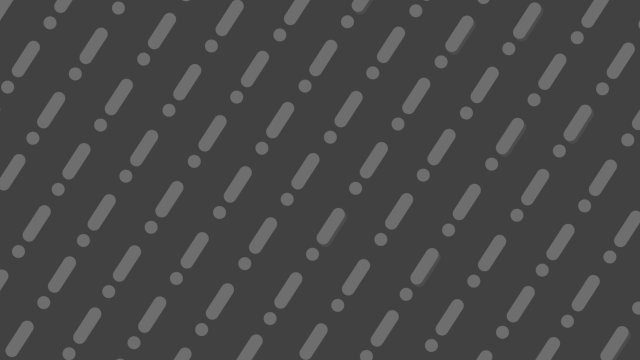
Reproduce this pattern procedurally as a Shadertoy shader.

```glsl
// Slanted grey dashes, each with a dot below, on a skewed lattice over charcoal
#define BACK vec3(0.255)
#define MARK vec3(0.43)
#define GHOST vec3(0.30)
#define ORIGIN vec2(0.0212, 0.7685)
#define COLUMN_STEP vec2(0.1890, 0.0336)
#define ROW_STEP vec2(0.0702, -0.1420)
#define ODD_SHIFT vec2(-0.001, 0.003)
#define SEAM vec2(0.0095, -0.0105)
#define BAR_CENTER vec2(0.0507, 0.0780)
#define BAR_HALF vec2(0.0211, 0.0326)
#define RADIUS 0.0180
#define GHOST_SHIFT vec2(0.006, -0.007)

float hash(vec2 p) {
    vec3 q = fract(vec3(p.xyx) * 0.1031);
    q += dot(q, q.yzx + 33.33);
    return fract((q.x + q.y) * q.z);
}

float barDistance(vec2 p) {
    p -= BAR_CENTER;
    float t = clamp(dot(p, BAR_HALF) / dot(BAR_HALF, BAR_HALF), -1.0, 1.0);
    return length(p - BAR_HALF * t) - RADIUS;
}

float markDistance(vec2 p) {
    return min(barDistance(p), length(p) - RADIUS);
}

// Dot position of a cell, including the small steps at the seams
vec2 cellOrigin(vec2 cell) {
    float odd = mod(cell.x, 2.0);
    vec2 pos = ORIGIN + cell.x * COLUMN_STEP + cell.y * ROW_STEP + odd * ODD_SHIFT;
    if (cell.x < 0.0 || cell.y > 6.5 - odd) pos.x += SEAM.x;
    if (cell.x < 1.5 || cell.y > 4.5 - odd) pos.y += SEAM.y;
    return pos;
}

void mainImage(out vec4 fragColor, in vec2 fragCoord) {
    vec2 p = fragCoord / iResolution.y;
    float edge = 0.75 / iResolution.y;
    vec2 base = round(inverse(mat2(COLUMN_STEP, ROW_STEP)) * (p - ORIGIN));

    // Nearest mark and nearest ghost among the neighbouring cells
    float mark = 1.0;
    float ghost = 1.0;
    for (int y = -1; y <= 1; y++) {
        for (int x = -1; x <= 1; x++) {
            vec2 cell = base + vec2(x, y);
            vec2 q = p - cellOrigin(cell);
            mark = min(mark, markDistance(q));
            // Some right-hand bars leave a faint offset trace
            if (cell.x > 2.5 && hash(cell + 17.0) < 0.3)
                ghost = min(ghost, barDistance(q - GHOST_SHIFT));
        }
    }

    vec3 color = mix(BACK, GHOST, 1.0 - smoothstep(-edge, edge, ghost));
    color = mix(color, MARK, 1.0 - smoothstep(-edge, edge, mark));
    fragColor = vec4(color, 1.0);
}
```
